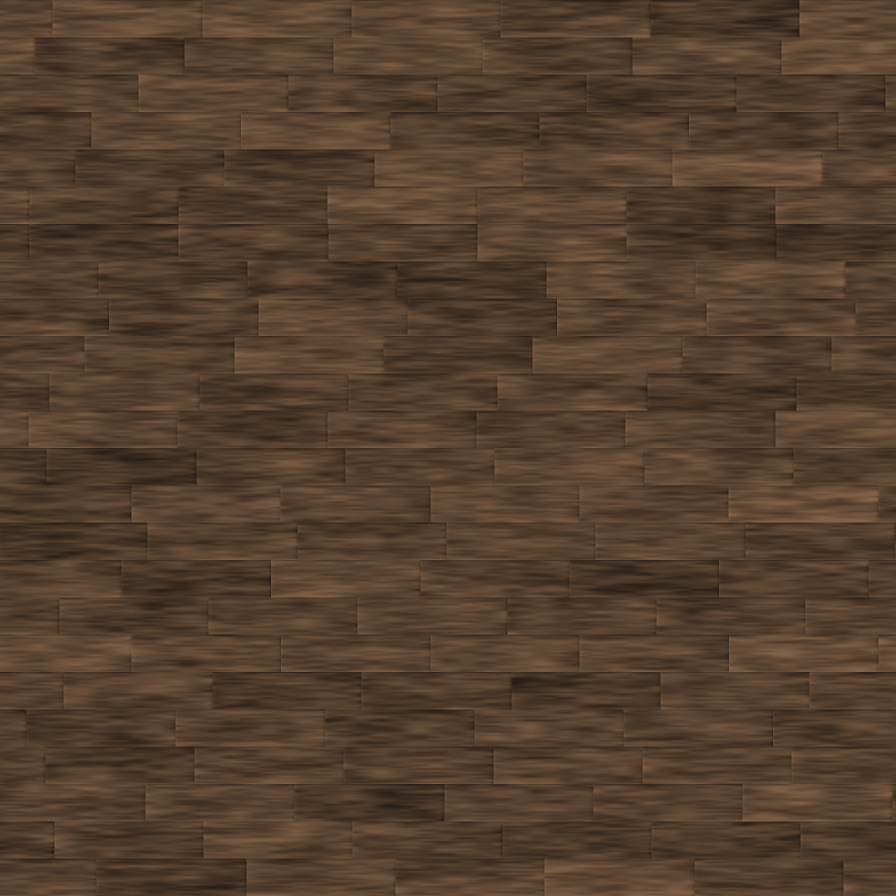
Give the GLSL for this texture, as a three.js fragment shader.

```glsl
#define PLANKS vec2(6.0, 24.0)
#define DARK_WOOD vec3(0.215, 0.160, 0.115)
#define LIGHT_WOOD vec3(0.465, 0.350, 0.255)
#define PLANK_VARIATION 0.32
#define BLOTCH_STRENGTH 0.48
#define STREAK_STRENGTH 0.42
#define FIBER_STRENGTH 0.48
#define BEVEL_WIDTH 0.0016
#define BEVEL_LIGHT 0.24
#define BEVEL_SHADE 0.36
#define SAMPLE_SPREAD 0.0005

varying vec2 vUv;

float hash(vec2 p) {
  vec3 q = fract(vec3(p.xyx) * 0.1031);
  q += dot(q, q.yzx + 33.33);
  return fract((q.x + q.y) * q.z);
}

float valueNoise(vec2 p) {
  vec2 cell = floor(p);
  vec2 f = fract(p);
  f = f * f * (3.0 - 2.0 * f);
  float low = mix(hash(cell), hash(cell + vec2(1.0, 0.0)), f.x);
  float high = mix(hash(cell + vec2(0.0, 1.0)), hash(cell + 1.0), f.x);
  return mix(low, high, f.y);
}

// Stretched noise layers, from broad stains to thin fibers
float woodGrain(vec2 local, vec2 seed) {
  float blotch = valueNoise(local * vec2(3.0, 4.0) + seed) - 0.5;
  float streak = valueNoise(local * vec2(5.0, 10.0) + seed + 37.0) - 0.5;
  float fiber = valueNoise(local * vec2(8.0, 20.0) + seed + 71.0) - 0.5;
  return blotch * BLOTCH_STRENGTH + streak * STREAK_STRENGTH + fiber * FIBER_STRENGTH;
}

vec3 woodFloor(vec2 uv) {
  // Each row slides sideways by a random amount
  vec2 grid = uv * PLANKS;
  float row = mod(floor(grid.y), PLANKS.y);
  grid.x = mod(grid.x - hash(vec2(row, 17.0)), PLANKS.x);
  vec2 id = vec2(floor(grid.x), row);
  vec2 local = fract(grid);

  // Plank tone and grain
  vec2 seed = floor(200.0 * vec2(hash(id + 5.3), hash(id + 48.7)));
  float plankTone = hash(id + 11.9) + hash(id + 83.1) - 1.0;
  float tone = 0.49 + plankTone * PLANK_VARIATION + woodGrain(local, seed);

  // Lit left and bottom edges, shaded right and top edges
  vec2 nearEdge = local / PLANKS;
  vec2 farEdge = (1.0 - local) / PLANKS;
  float lit = exp(-min(nearEdge.x, nearEdge.y) / BEVEL_WIDTH);
  float shade = exp(-min(farEdge.x, farEdge.y) / BEVEL_WIDTH);
  tone += lit * BEVEL_LIGHT - shade * BEVEL_SHADE;
  return mix(DARK_WOOD, LIGHT_WOOD, clamp(tone, -0.2, 1.2));
}

void main() {
  // Average four nearby samples to smooth the seams
  vec3 color = vec3(0.0);
  for (int i = 0; i < 4; i++) {
    vec2 corner = vec2(mod(float(i), 2.0), floor(float(i) / 2.0)) - 0.5;
    color += woodFloor(vUv + corner * 2.0 * SAMPLE_SPREAD);
  }
  gl_FragColor = vec4(color * 0.25, 1.0);
}
```
